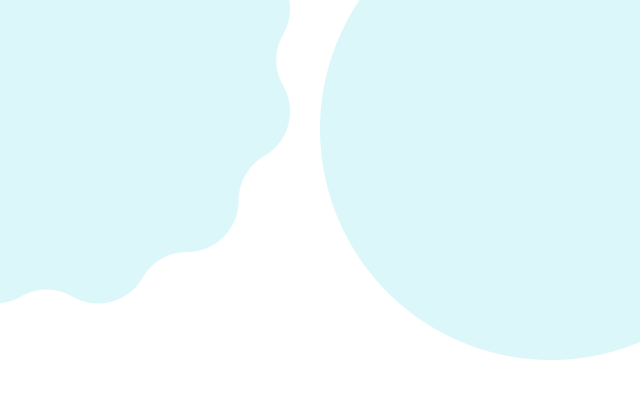
This background is drawn by a WebGL 2 fragment shader. Its source:

```glsl
#version 300 es
precision highp float;
// Draws a pale cyan scalloped blob and a large disc on a white ground.

uniform vec2 u_resolution;
out vec4 fragColor;

const float PI = 3.14159265;

float discDistance(vec2 p, float radius) {
    return length(p) - radius;
}

// Closed outline of equal arcs that alternate between lobes and notches.
float scallopDistance(vec2 p, float lobes, float arcRadius) {
    float sector = 2.0 * PI / lobes;

    // Fold the plane into half a sector, with a notch on its axis.
    float angle = atan(p.y, p.x);
    angle = abs(angle - sector * round(angle / sector));
    p = length(p) * vec2(cos(angle), sin(angle));

    // Neighbouring arc centres lie two radii apart, so the arcs are tangent.
    vec2 lobe = arcRadius * vec2(1.0 / tan(0.5 * sector), 1.0);
    vec2 notch = vec2(lobe.x + arcRadius * sqrt(3.0), 0.0);

    // The line through both centres decides which arc applies.
    vec2 along = notch - lobe;
    vec2 offset = p - lobe;
    bool outerSide = along.x * offset.y - along.y * offset.x > 0.0;
    return outerSide ? discDistance(offset, arcRadius)
                     : -discDistance(p - notch, arcRadius);
}

void main() {
    // Canvas height is one unit.
    vec2 p = gl_FragCoord.xy / u_resolution.y;
    float pixel = 1.0 / u_resolution.y;

    float blob = scallopDistance(p - vec2(0.1165, 0.85), 12.0, 0.1286);
    float disc = discDistance(p - vec2(1.377, 0.677), 0.577);
    float coverage = clamp(0.5 - min(blob, disc) / pixel, 0.0, 1.0);

    vec3 white = vec3(1.0);
    vec3 paleCyan = vec3(0.863, 0.970, 0.977);
    fragColor = vec4(mix(white, paleCyan, coverage), 1.0);
}
```
